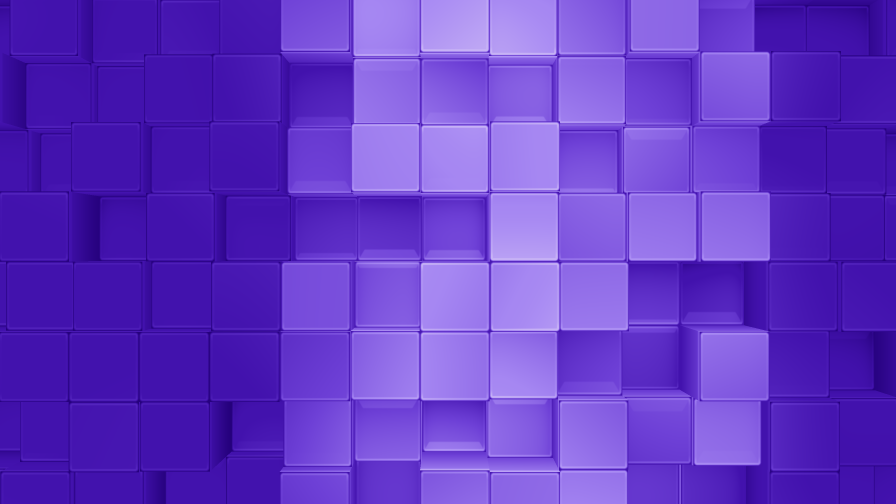
This background is drawn by a Shadertoy shader. Its source:

```glsl
// Wall of raised and sunken glossy violet cubes in perspective, lit by a soft vertical band.

const float PITCH = 0.1345;                  // cube spacing, canvas height = 1
const vec2 GRID_SHIFT = vec2(-0.054, -0.0185);
const vec3 DEEP = vec3(0.14, 0.00, 0.48);
const vec3 INDIGO = vec3(0.26, 0.07, 0.68);
const vec3 VIOLET = vec3(0.43, 0.25, 0.84);
const vec3 LILAC = vec3(0.65, 0.53, 0.95);
const vec3 PALE = vec3(0.78, 0.70, 0.96);

float hash(vec2 cell, float seed) {
    vec3 v = fract(vec3(cell, seed) * vec3(0.1031, 0.1130, 0.0973));
    v += dot(v, v.yzx + 33.33);
    return fract((v.x + v.y) * v.z);
}

// Most cubes stand nearly level, some sink below the surface.
float cubeHeight(vec2 cell) {
    float r = hash(cell, 3.0);
    return 0.035 - 0.105 * r * r;
}

float roundedBox(vec2 p, float halfSize, float radius) {
    vec2 d = abs(p) - halfSize + radius;
    return length(max(d, 0.0)) + min(max(d.x, d.y), 0.0) - radius;
}

// Tone 0..1 to colour, from shadow to highlight.
vec3 ramp(float t) {
    vec3 c = mix(DEEP, INDIGO, smoothstep(0.0, 0.2, t));
    c = mix(c, VIOLET, clamp((t - 0.22) / 0.26, 0.0, 1.0));
    c = mix(c, LILAC, clamp((t - 0.48) / 0.32, 0.0, 1.0));
    return mix(c, PALE, smoothstep(0.8, 1.0, t));
}

float bandLight(float x) {
    float rise = smoothstep(-0.43, -0.10, x);
    return rise * (1.0 - smoothstep(0.56, 0.72, x)) * mix(1.0, 0.7, smoothstep(0.12, 0.4, x));
}

// Mirrored strip with mitred ends, along the upper or lower edge.
float reflection(vec2 local, float side, float width, float pixel) {
    float rise = 0.5 * PITCH - 0.004 - local.y * side;
    float ends = 0.5 * PITCH - 0.004 - abs(local.x);
    float strip = 1.0 - smoothstep(width - pixel, width + pixel, rise);
    return strip * smoothstep(-pixel, pixel, ends - 0.6 * rise);
}

// Front face: cast shade, sheen, bevel line and dark seam.
float faceTone(vec2 local, vec2 cell, float height, float light, float pixel) {
    float d = roundedBox(local, 0.5 * PITCH - 0.0014, 0.006);
    float sunk = smoothstep(0.018, -0.03, height);
    float tone = 0.215 + light * (0.56 - 0.22 * sunk);
    tone += (hash(cell, 8.0) - 0.5) * (0.06 + 0.2 * light);
    vec2 slope = vec2(hash(cell, 5.0), hash(cell, 6.0)) - 0.5;
    tone += dot(local / PITCH, slope) * (0.07 + 0.2 * light);
    // Shade dropped by the cubes above and beside
    float drop = max(cubeHeight(cell + vec2(0.0, 1.0)) - height, 0.0);
    float fromTop = 0.5 * PITCH - local.y;
    tone -= drop * (1.2 + 2.6 * light) * exp(-fromTop / 0.05);
    float sideways = local.x < 0.0 ? -1.0 : 1.0;
    float beside = max(cubeHeight(cell + vec2(sideways, 0.0)) - height, 0.0);
    float fromSide = 0.5 * PITCH - abs(local.x);
    tone -= beside * (0.9 + 1.2 * light) * exp(-fromSide / 0.014);
    // Gloss on sunken faces
    float side = hash(cell, 11.0) < 0.65 ? -1.0 : 1.0;
    float width = mix(0.008, 0.026, hash(cell, 13.0));
    tone += sunk * reflection(local, side, width, pixel) * (0.025 + 0.10 * light);
    // Bevel catches light mostly along the top and bottom
    float upright = smoothstep(0.35, 0.47, abs(local.y) / PITCH);
    float bevel = 1.0 - smoothstep(0.0005, 0.001 + pixel, abs(d + 0.003));
    tone += bevel * (0.3 + 0.7 * upright) * (0.09 + 0.06 * light);
    float seam = smoothstep(-pixel, pixel, d);
    return mix(tone, 0.03 + 0.22 * light, seam);
}

// Side wall: fades with depth under a thin bright rim.
float wallTone(float depth, bool horizontal, bool facesUp, float light, float pixel) {
    float tone = 0.19 + 0.42 * light;
    tone += horizontal ? (facesUp ? 0.10 : 0.05) * (0.3 + light) : -0.04;
    tone -= depth * (1.4 + 2.2 * light);
    float rim = 1.0 - smoothstep(0.004, 0.008 + pixel, depth);
    return tone + rim * (0.06 + 0.13 * light);
}

// Nearest hit among the cubes around the view ray through p.
vec3 cubeWall(vec2 p, float pixel) {
    vec2 ray = p + 0.00001;
    vec2 home = floor((p - GRID_SHIFT) / PITCH);
    float nearest = 9.0, tone = 0.0;
    for (int k = 0; k < 9; k++) {
        vec2 cell = home + vec2(float(k % 3), float(k / 3)) - 1.0;
        vec2 low = GRID_SHIFT + cell * PITCH;
        vec2 a = low / ray, b = (low + PITCH) / ray;
        vec2 enter = min(a, b), leave = max(a, b);
        float first = max(enter.x, enter.y);
        float last = min(leave.x, leave.y);
        float height = cubeHeight(cell);
        float top = 1.0 - height;
        float hit = max(first, top);
        if (first > last || last < top || hit >= nearest) continue;
        nearest = hit;
        vec2 center = low + 0.5 * PITCH;
        float light = bandLight(mix(center.x, p.x, 0.3));
        tone = first <= top
            ? faceTone(ray * top - center, cell, height, light, pixel)
            : wallTone(first - top, enter.y > enter.x, p.y < 0.0, light, pixel);
    }
    return ramp(clamp(tone, 0.0, 1.0));
}

void mainImage(out vec4 fragColor, in vec2 fragCoord) {
    float pixel = 1.0 / iResolution.y;
    vec3 color = vec3(0.0);
    // Average of 3 x 3 samples smooths every edge.
    for (int k = 0; k < 9; k++) {
        vec2 jitter = (vec2(float(k % 3), float(k / 3)) - 1.0) / 3.0;
        vec2 p = (fragCoord + jitter - 0.5 * iResolution.xy) * pixel;
        color += cubeWall(p, pixel);
    }
    fragColor = vec4(color / 9.0, 1.0);
}
```
